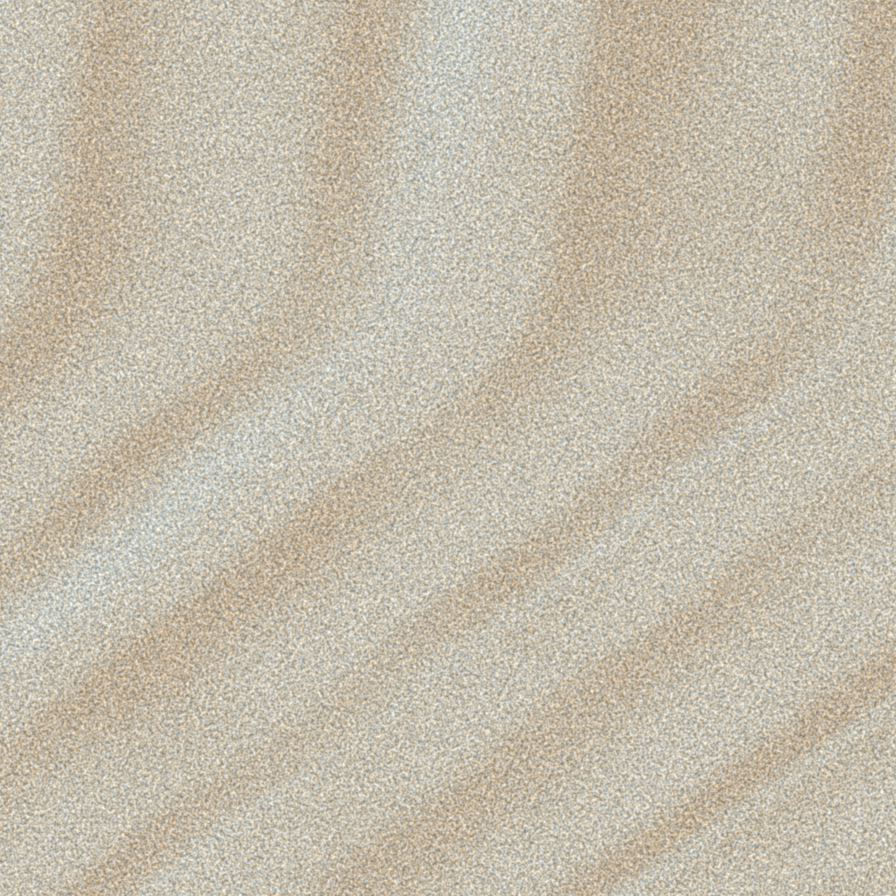
Reproduce this texture procedurally as a WebGL 1 fragment shader.

```glsl
precision highp float;
uniform vec2 u_resolution;

#define BAND_PERIOD 0.28
#define BAND_START 0.30
#define STREAK_PERIOD 0.535
#define STREAK_CENTRE 0.465
#define STREAK_WIDTH 0.05
#define KNEE_HEIGHT 0.64
#define WARP 0.035
#define GRAIN_SCALE 225.0
#define GRAIN_CONTRAST 0.205
#define HUE_CONTRAST 0.07

const vec3 NEUTRAL = vec3(0.782, 0.762, 0.707);
const vec3 TAN = vec3(0.750, 0.694, 0.608);
const vec3 PALE = vec3(0.785, 0.790, 0.755);
const vec3 WARM_SHIFT = vec3(0.8, 0.0, -1.0);

float hash(vec2 p) {
  vec3 q = fract(p.xyx * vec3(0.1031, 0.1030, 0.0973));
  q += dot(q, q.yzx + 33.33);
  return fract((q.x + q.y) * q.z);
}

float cornerSlope(vec2 cell, vec2 offset) {
  float angle = 6.28318 * hash(cell);
  return dot(vec2(cos(angle), sin(angle)), offset);
}

float gradientNoise(vec2 p) {
  vec2 i = floor(p), f = fract(p);
  vec2 u = f * f * f * (f * (f * 6.0 - 15.0) + 10.0);
  vec2 e = vec2(1.0, 0.0);
  return mix(
    mix(cornerSlope(i, f), cornerSlope(i + e.xy, f - e.xy), u.x),
    mix(cornerSlope(i + e.yx, f - e.yx), cornerSlope(i + e.xx, f - e.xx), u.x),
    u.y);
}

vec2 rotate(vec2 p, float angle) {
  float c = cos(angle), s = sin(angle);
  return vec2(c * p.x - s * p.y, s * p.x + c * p.y);
}

// Fine noise turned off the pixel axes, with faint coarser clumps
float grain(vec2 p, float seed) {
  return gradientNoise(rotate(p, 0.5) + seed)
       + gradientNoise(rotate(p, 1.1) * 1.55 + seed + 57.3)
       + 0.25 * gradientNoise(rotate(p, 0.8) * 0.45 + seed + 91.7)
       + 0.12 * gradientNoise(rotate(p, 0.3) * 0.17 + seed + 23.9);
}

// Distance across the layers: diagonal below the knee, steep above it
float acrossLayers(vec2 p) {
  float t = p.y - KNEE_HEIGHT;
  return p.x - (0.72 * t - 0.57 * sqrt(t * t + 0.005));
}

// Tan layers: firmer on one side, fading on the other
float tanBands(float s) {
  float cycle = (s - BAND_START) / BAND_PERIOD;
  float phase = fract(cycle);
  float strength = mix(0.65, 1.0, hash(vec2(floor(cycle), 3.0)));
  return strength * smoothstep(0.0, 0.22, phase) * (1.0 - smoothstep(0.2, 0.8, phase));
}

// Pale streaks, narrower and fainter away from the main one
float paleStreaks(float s) {
  float cycle = (s - STREAK_CENTRE) / STREAK_PERIOD;
  float index = floor(cycle + 0.5);
  float d = (cycle - index) * STREAK_PERIOD;
  float side = min(abs(index), 1.0);
  float width = STREAK_WIDTH * mix(1.0, 0.45, side);
  return mix(1.0, 0.6, side) * exp(-d * d / (width * width));
}

void main() {
  vec2 uv = gl_FragCoord.xy / u_resolution;

  // Flow coordinates, gently warped
  float s = acrossLayers(uv);
  float along = uv.x + uv.y;
  s += WARP * gradientNoise(vec2(s * 3.0, along * 2.2) + 11.0);
  s += 0.4 * WARP * gradientNoise(vec2(s * 9.0, along * 4.0) + 29.0);

  // Broad layer colour, fading in and out
  float mottle = gradientNoise(vec2(s * 5.0, along * 1.5) + 43.0)
               + 0.6 * gradientNoise(uv * 6.0 + 71.0);
  float presence = clamp(0.9 + gradientNoise(uv * 3.5 + 17.0), 0.4, 1.2);
  float tanAmount = clamp(presence * tanBands(s) + 0.05 + 0.5 * mottle, 0.0, 1.0);
  float paleAmount = paleStreaks(s) * clamp(presence + 0.5 * mottle, 0.0, 1.0);
  vec3 color = mix(NEUTRAL, TAN, tanAmount);
  color = mix(color, PALE, paleAmount);

  // Sand grains: lightness and warm-cool variation
  vec2 g = uv * GRAIN_SCALE;
  color += GRAIN_CONTRAST * grain(g, 5.7);
  color += HUE_CONTRAST * WARM_SHIFT * grain(g * 0.9, 131.2);

  gl_FragColor = vec4(clamp(color, 0.0, 1.0), 1.0);
}
```
